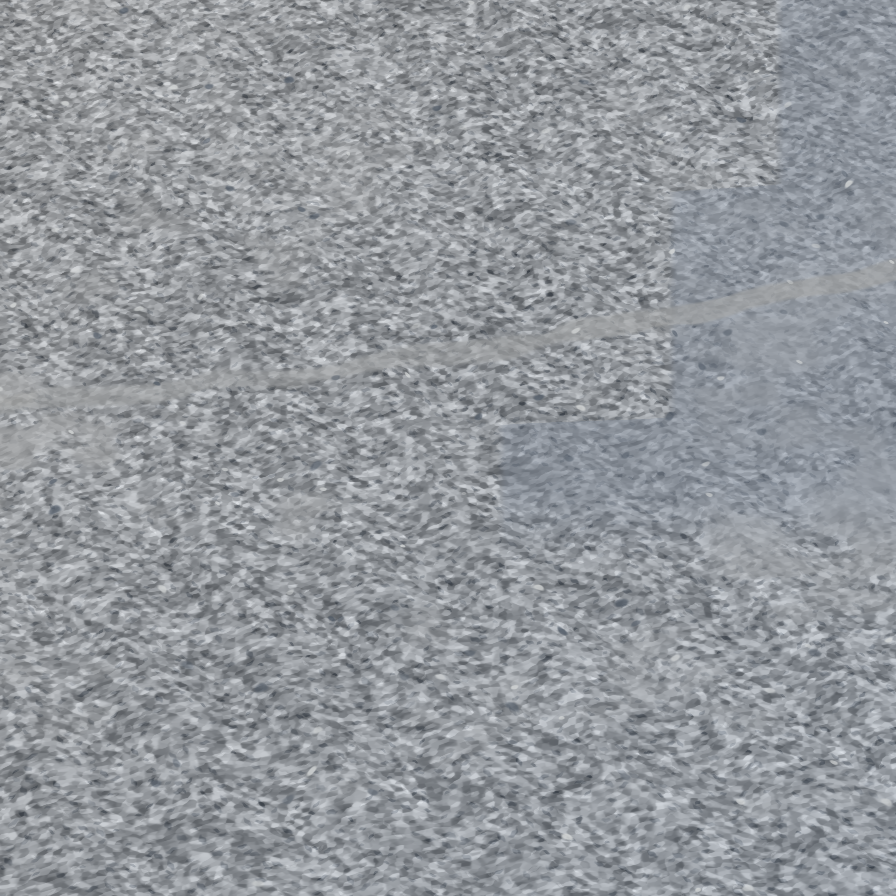
Reproduce this texture procedurally as a Shadertoy shader.

```glsl
#define GRAIN_SCALE 72.0
#define GRAIN_CONTRAST 0.25
#define FINE_CONTRAST 0.23
#define FLECK_DEPTH 0.13
#define BAND_WIDTH 0.013
#define STONE vec3(0.575, 0.590, 0.608)
#define BAND_COLOR vec3(0.622, 0.630, 0.635)
#define SLATE vec3(0.30, 0.34, 0.39)
#define CHALK vec3(0.83, 0.84, 0.84)

vec3 hash3(vec2 p) {
    vec3 h = fract(p.xyx * vec3(0.1031, 0.1030, 0.0973));
    h += dot(h, h.yxz + 33.33);
    return fract((h.xxy + h.yzz) * h.zyx);
}

// Cellular noise whose cell values blend softly at the borders
float softCells(vec2 p, float sharpness) {
    vec2 cell = floor(p);
    float total = 0.0, weights = 1e-5;
    for (int y = -1; y <= 1; y++)
    for (int x = -1; x <= 1; x++) {
        vec2 id = cell + vec2(x, y);
        vec3 rnd = hash3(id + 200.0);
        vec2 d = id + 0.15 + 0.7 * rnd.xy - p;
        float w = exp(-sharpness * dot(d, d));
        total += w * rnd.z;
        weights += w;
    }
    return total / weights;
}

// Scattered tilted chips, with a random strength each
float chips(vec2 p, vec2 size, float share, float seed) {
    vec2 cell = floor(p);
    float mask = 0.0;
    for (int y = -1; y <= 1; y++)
    for (int x = -1; x <= 1; x++) {
        vec2 id = cell + vec2(x, y);
        vec3 rnd = hash3(id + seed);
        vec3 form = hash3(id + seed + 71.0);
        float tilt = (form.x - 0.5) * 1.5;
        float c = cos(tilt), s = sin(tilt);
        vec2 d = mat2(c, -s, s, c) * (p - id - rnd.xy);
        d.y += 0.25 * d.x * sin(d.x * 9.0 + form.y * 6.0);
        float r = length(d / (size * mix(0.6, 1.25, form.y)));
        float chip = 1.0 - smoothstep(0.55, 1.15, r);
        mask = max(mask, chip * step(rnd.z, share) * mix(0.5, 1.0, form.z));
    }
    return mask;
}

void mainImage(out vec4 fragColor, in vec2 fragCoord) {
    vec2 uv = fragCoord / iResolution.y;

    // Grain shrinks towards the far, upper edge
    vec2 ground = GRAIN_SCALE * vec2((uv.x - 0.5) * (1.0 + 0.45 * uv.y),
                                     uv.y + 0.225 * uv.y * uv.y);
    vec2 bend = 0.25 * sin(ground.yx * vec2(0.7, 0.5) + ground * 0.3);
    vec2 q = ground + bend;

    // Broad worn patches and the pale band
    float broad = softCells(uv * vec2(6.0, 10.0) + 0.3 * sin(uv.yx * 23.0), 4.0);
    float ragged = softCells(uv * vec2(22.0, 42.0), 5.0);
    float worn = smoothstep(0.60, 0.82, broad * 0.62 + ragged * 0.45);
    worn *= 0.35 + 0.65 * exp(-pow((uv.y - 0.5) / 0.22, 2.0));
    float bandY = 0.55 + 0.07 * uv.x + 0.08 * uv.x * uv.x
                + 0.003 * sin(uv.x * 31.0);
    float bandDist = abs(uv.y - bandY) + 0.009 * (ragged - 0.5);
    float band = 1.0 - smoothstep(BAND_WIDTH * 0.55, BAND_WIDTH, bandDist);
    band *= 0.6 + 0.4 * smoothstep(0.2, 0.5, broad + 0.3 * uv.x);

    // Cooler, smoother area with a stepped border on the right
    float border = mix(0.56, 0.75, smoothstep(0.525, 0.535, uv.y));
    border = mix(border, 0.87, smoothstep(0.785, 0.795, uv.y));
    float cool = smoothstep(-0.006, 0.006, uv.x - border)
               * smoothstep(0.36, 0.46, uv.y);

    // Two crossing layers of flat grain
    float coarse = softCells(vec2(q.x, 2.0 * q.y + 0.5 * q.x), 8.0) - 0.5;
    float fine = softCells(vec2(1.5 * q.x, 3.0 * q.y - 0.6 * q.x) + 37.0, 9.0) - 0.5;
    float calm = 1.0 - 0.62 * max(worn, band);
    calm *= 1.0 - 0.42 * cool;

    vec3 color = STONE + 0.012;
    color += 0.02 * (uv.y - 0.5) * (1.0 - uv.x) + 0.04 * (broad - 0.5);
    color += vec3(0.010, 0.003, -0.006) * (uv.y - uv.x);
    color += cool * vec3(-0.032, -0.022, -0.006);
    color = mix(color, BAND_COLOR, 0.75 * band);
    color += worn * vec3(0.022, 0.018, 0.012);
    color += calm * (GRAIN_CONTRAST * coarse + FINE_CONTRAST * fine);

    // Dark and light slivers
    float dark = chips(q * 0.8, vec2(0.36, 0.15), 0.75, 300.0);
    float light = chips(q * 0.75 + 5.0, vec2(0.34, 0.10), 0.5, 500.0);
    color -= calm * dark * FLECK_DEPTH * vec3(1.06, 1.0, 0.92);
    color += calm * light * 0.08;

    // Rare slate and chalk chips
    float slate = chips(q * 0.2, vec2(0.12, 0.07), 0.16, 700.0);
    float chalk = chips(q * 0.22 + 3.0, vec2(0.10, 0.055), 0.18, 900.0);
    color = mix(color, SLATE, 0.7 * slate);
    color = mix(color, CHALK, 0.85 * chalk);

    fragColor = vec4(clamp(color, 0.0, 1.0), 1.0);
}
```
